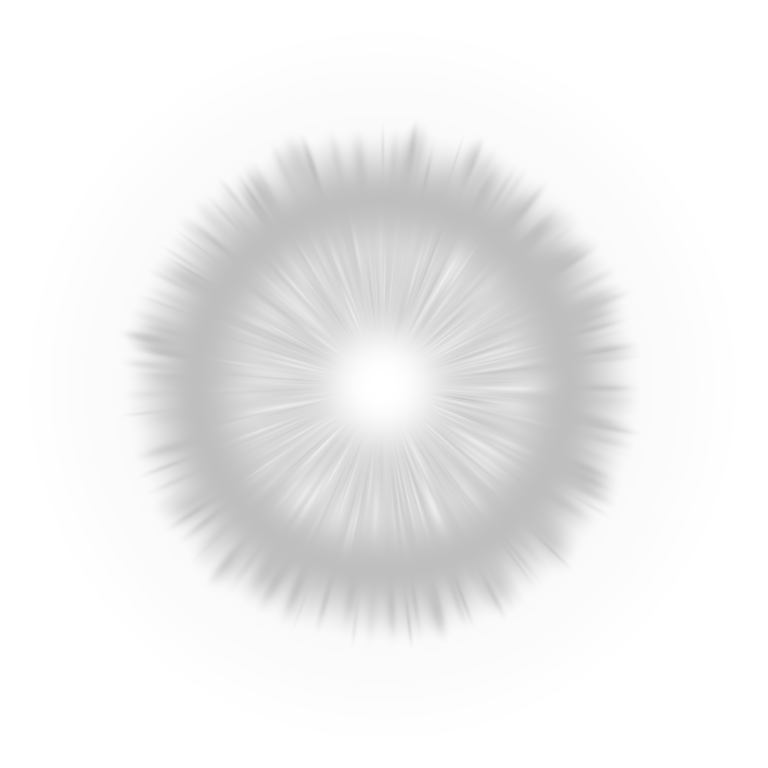
A WebGL 2 fragment shader for this background:

```glsl
#version 300 es
precision highp float;
// A soft grey ring around a white glowing core, on a white ground.
// Cellular noise in polar space scatters one ray per angular sector:
// pale rays cross the disc and dark rays fray the outer rim.
uniform vec2 u_resolution;
out vec4 fragColor;

vec4 hash4(vec2 p) {
    vec4 q = fract(p.xyxy * vec4(0.1031, 0.1030, 0.0973, 0.1099));
    q += dot(q, q.wzxy + 33.33);
    return fract((q.xxyz + q.yzzw) * q.zywx);
}

// Sum of soft rays, each with its own angle, width, place and strength
float rays(float turn, float radius, float count, vec2 span, float reach, float seed) {
    float x = turn * count;
    float sum = 0.0;
    for (int k = -1; k <= 1; k++) {
        float cell = floor(x) + float(k);
        vec4 h = hash4(vec2(mod(cell, count), seed));
        float across = (x - cell - 0.5 - 0.8 * (h.x - 0.5)) / mix(0.1, 0.45, h.y);
        float along = (radius - mix(span.x, span.y, h.z)) / reach;
        sum += h.w * h.w * exp(-across * across - along * along);
    }
    return sum;
}

void main() {
    vec2 p = (gl_FragCoord.xy - 0.5 * u_resolution) / min(u_resolution.x, u_resolution.y);
    p -= vec2(-0.002, -0.002);
    float r = length(p);
    float turn = atan(p.y, p.x) / 6.2831853 + 0.5;

    // Layered rays, finer with each layer
    float pale = 0.0;
    float shade = 0.0;
    float fringe = 0.0;
    for (int i = 0; i < 4; i++) {
        float layer = float(i);
        pale += rays(turn, r, 38.0 + 31.0 * layer, vec2(0.09, 0.21), 0.04, 3.0 + layer);
        shade += rays(turn, r, 47.0 + 37.0 * layer, vec2(0.08, 0.19), 0.05, 17.0 + layer);
        fringe += rays(turn, r, 34.0 + 29.0 * layer, vec2(0.28, 0.33), 0.035, 31.0 + layer);
    }

    // Disc darkening into the ring
    float ring = smoothstep(0.165, 0.24, r);
    float grey = mix(0.845, 0.75, ring);
    float discRays = smoothstep(0.03, 0.1, r) * (1.0 - smoothstep(0.18, 0.25, r));
    grey += discRays * (0.065 * pale - 0.04 * shade);

    // Frayed outer rim fading into a faint halo
    float rim = r + 0.006 - 0.024 * fringe;
    float halo = mix(0.982, 1.0, smoothstep(0.34, 0.49, r));
    grey = mix(grey, halo, smoothstep(0.25, 0.345, rim));

    // White core
    grey = mix(grey, 1.0, exp(-pow(r / 0.075, 3.0)));
    fragColor = vec4(vec3(clamp(grey, 0.0, 1.0)), 1.0);
}
```
